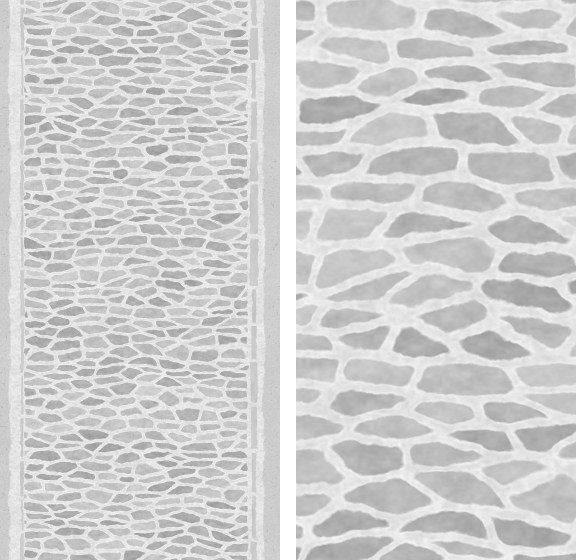
Left, the full canvas; right, a detail of the centre.
This texture map is drawn by a Shadertoy shader. Its source:

```glsl
const vec2 STONE_PITCH = vec2(0.095, 0.036);
const vec3 STONE_DARK = vec3(0.655);
const vec3 STONE_PALE = vec3(0.795);
const vec3 MORTAR_GREY = vec3(0.825);
const vec3 MORTAR_WHITE = vec3(0.935);
const vec3 PLASTER = vec3(0.805);

float hash(vec2 p) {
    return fract(sin(dot(p, vec2(127.1, 311.7))) * 43758.5);
}

float noise(vec2 p) {
    vec2 i = floor(p), f = fract(p);
    f = f * f * (3.0 - 2.0 * f);
    float low = mix(hash(i), hash(i + vec2(1, 0)), f.x);
    float high = mix(hash(i + vec2(0, 1)), hash(i + vec2(1, 1)), f.x);
    return mix(low, high, f.y);
}

float fbm(vec2 p) {
    float sum = 0.0, amp = 0.5;
    for (int i = 0; i < 4; i++) {
        sum += amp * noise(p);
        p = p * 2.03 + 17.3;
        amp *= 0.5;
    }
    return sum / 0.9375;
}

float smoothMin(float a, float b, float k) {
    float h = max(k - abs(a - b), 0.0) / k;
    return min(a, b) - h * h * k * 0.25;
}

float rowShift(float row) {
    return 0.5 * mod(row, 2.0) + 0.4 * hash(vec2(row, 5.0));
}

// Cell of a neighbour; each row slides sideways by its own amount
vec2 cellAt(vec2 q, vec2 offset) {
    float row = floor(q.y) + offset.y;
    return vec2(floor(q.x - rowShift(row)) + offset.x, row);
}

vec2 stoneCentre(vec2 cell) {
    vec2 jitter = vec2(hash(cell + 3.7), hash(cell + 41.2));
    return cell + vec2(rowShift(cell.y), 0.0) + 0.5 + 0.75 * (jitter - 0.5);
}

// x: distance to the rounded stone border, yz: stone cell
vec3 stoneField(vec2 p) {
    vec2 q = p / STONE_PITCH;
    vec2 nearest = vec2(0.0), home = vec2(0.0);
    float best = 1e3;
    for (int j = -2; j <= 2; j++)
    for (int i = -2; i <= 2; i++) {
        vec2 cell = cellAt(q, vec2(i, j));
        vec2 centre = stoneCentre(cell);
        float d = dot(centre - q, centre - q);
        if (d < best) { best = d; nearest = centre; home = cell; }
    }
    float border = 1.0;
    for (int j = -2; j <= 2; j++)
    for (int i = -2; i <= 2; i++) {
        vec2 centre = stoneCentre(cellAt(q, vec2(i, j)));
        vec2 diff = centre - nearest;
        if (dot(diff, diff) < 1e-4) continue;
        float d = dot(0.5 * (centre + nearest) - q, diff) / length(diff / STONE_PITCH);
        border = smoothMin(border, d, 0.007);
    }
    return vec3(border, home);
}

vec3 mortarColour(vec2 p) {
    float clumps = fbm(p * vec2(28.0, 40.0));
    float ridges = 1.0 - abs(2.0 * fbm(p * vec2(60.0, 85.0) + 9.0) - 1.0);
    float grain = noise(p * 230.0);
    return mix(MORTAR_GREY, MORTAR_WHITE, clamp(0.5 * clumps + 0.55 * ridges * ridges + 0.35 * (grain - 0.5), 0.0, 1.0));
}

vec3 stoneColour(vec2 p, vec2 cell) {
    float tone = hash(cell + 77.0);
    vec3 colour = mix(STONE_DARK, STONE_PALE, tone * 0.9);
    float veins = fbm(p * vec2(45.0, 80.0) + 20.0 * tone) - 0.5;
    return colour + 0.13 * veins + 0.04 * (noise(p * 210.0) - 0.5);
}

vec3 plasterColour(vec2 p) {
    float pits = smoothstep(0.82, 1.0, noise(p * 130.0));
    return PLASTER + 0.04 * (fbm(p * 7.0) - 0.5) + 0.04 * (noise(p * 220.0) - 0.5) - 0.07 * pits;
}

// Upright edging stones, broken into uneven lengths
float edgingMask(vec2 p, float middle, float halfWidth, float blur) {
    float along = p.y * 6.5 + 0.8 * noise(vec2(p.y * 3.0, middle * 50.0));
    float gap = min(fract(along), 1.0 - fract(along)) / 6.5;
    float width = halfWidth * (0.55 + 0.65 * hash(vec2(floor(along), middle)));
    float d = smoothMin(width - abs(p.x - middle), gap - 0.006, 0.006);
    return smoothstep(-blur, blur, d);
}

void mainImage(out vec4 fragColor, in vec2 fragCoord) {
    vec2 p = fragCoord / iResolution.x;
    float blur = max(0.0018, 0.7 / iResolution.x);

    // Broad bends vary the courses, fine ones roughen the outlines
    vec2 bend = vec2(noise(p * vec2(8.0, 13.0)), noise(p * vec2(6.0, 10.0) + 31.0)) - 0.5;
    vec2 chip = vec2(fbm(p * 55.0), fbm(p * 55.0 + 63.0)) - 0.5;
    vec2 warped = p + bend * vec2(0.02, 0.036) + chip * 0.009;

    // Stone courses bedded in mortar
    vec3 field = stoneField(warped);
    float wall = min(p.x - 0.088, 0.884 - p.x) + 0.6 * chip.x * 0.03;
    float inset = 0.0042 + 0.0035 * hash(field.yz + 12.0);
    float inside = smoothMin(field.x - inset, wall, 0.006);
    float presence = mix(0.72, 1.0, smoothstep(0.05, 0.4, hash(field.yz + 55.0)));
    vec3 colour = mortarColour(p);
    colour += 0.025 * smoothstep(-0.005, -0.001, inside);
    colour = mix(colour, stoneColour(p, field.yz), presence * smoothstep(-blur, blur, inside));

    // Edging strips beside the courses
    vec2 edge = p + chip * 0.01;
    vec3 edging = vec3(0.775) + 0.10 * (fbm(p * vec2(50.0, 18.0)) - 0.5);
    float strips = max(edgingMask(edge, 0.079, 0.006, blur), edgingMask(edge, 0.907, 0.013, blur));
    colour = mix(colour, edging, 0.85 * strips);

    // Plain plaster margins with ragged borders
    float ragged = 0.022 * (fbm(vec2(p.y * 14.0, p.x * 20.0)) - 0.5) + 0.012 * chip.y;
    float margin = max(0.034 - p.x, p.x - 0.941) + ragged;
    colour = mix(colour, plasterColour(p), smoothstep(-0.004, 0.004, margin));

    fragColor = vec4(clamp(colour, 0.0, 1.0), 1.0);
}
```
